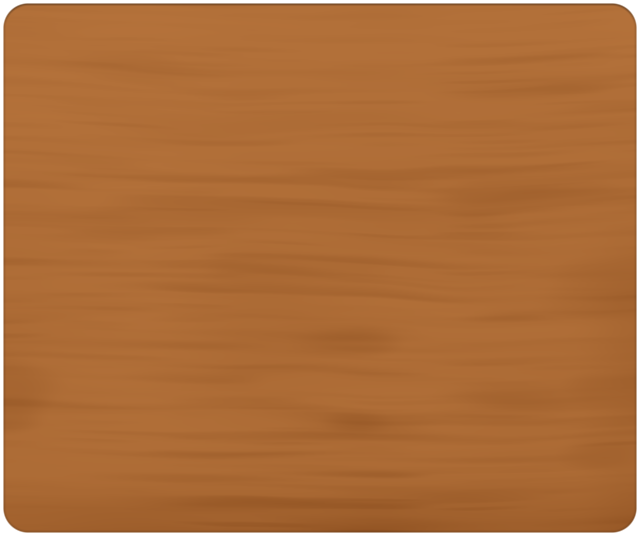
A Shadertoy shader for this texture:

```glsl
// Draws a rounded board of warm brown wood with fine horizontal grain on white.

float hash(vec2 p) {
    return fract(sin(dot(p, vec2(127.1, 311.7))) * 43758.5453);
}

float noise(vec2 p) {
    vec2 i = floor(p), f = fract(p);
    f = f * f * (3.0 - 2.0 * f);
    return mix(mix(hash(i), hash(i + vec2(1, 0)), f.x),
               mix(hash(i + vec2(0, 1)), hash(i + vec2(1, 1)), f.x), f.y);
}

float roundedBox(vec2 p, vec2 halfSize, float radius) {
    vec2 q = abs(p) - halfSize + radius;
    return length(max(q, 0.0)) + min(max(q.x, q.y), 0.0) - radius;
}

// Thin dark strokes, layered from broad to fine, that bend gently along x
float grain(vec2 p) {
    p.y += 0.035 * noise(p * vec2(2.3, 4.0)) + 0.008 * noise(p * vec2(7.0, 13.0) + 5.0);
    float sum = 0.0;
    for (int i = 0; i < 3; i++) {
        float layer = float(i);
        vec2 q = p * vec2(3.0 + 1.3 * layer, 48.0 + 32.0 * layer) + 37.0 * layer;
        float stroke = smoothstep(0.52, 0.95, noise(q));
        float patchiness = smoothstep(0.25, 0.8, noise(p * vec2(2.5, 9.0) + 19.0 * layer));
        sum += stroke * (0.25 + 0.75 * patchiness) * (1.0 - 0.2 * layer);
        sum += 0.12 * (noise(q * vec2(0.6, 0.7) + 71.0) - 0.5);
    }
    return sum;
}

void mainImage(out vec4 fragColor, in vec2 fragCoord) {
    vec2 p = fragCoord / iResolution.y;
    float aspect = iResolution.x / iResolution.y;
    float pixel = 1.0 / iResolution.y;
    vec2 center = vec2(0.5 * aspect, 0.5);
    float edge = roundedBox(p - center, center - 0.0065, 0.046);

    // Broad shading: darker toward the bottom and the lower right side
    float low = 1.0 - p.y;
    float shade = 0.02 + 0.24 * low;
    shade += 0.36 * (1.0 - smoothstep(0.0, 0.13, p.y));
    shade += 0.14 * smoothstep(aspect - 0.13, aspect, p.x) * smoothstep(0.2, 0.6, low);

    // Soft stains, and a few narrow smoky knots in the lower half
    shade += 0.22 * (noise(p * vec2(4.0, 5.0) + 3.0) - 0.5) * (0.35 + 0.65 * low);
    float smoke = smoothstep(0.64, 0.95, noise(p * vec2(4.5, 14.0) + 41.0));
    shade += 0.22 * smoke * smoothstep(0.3, 0.7, low);

    shade += 0.24 * grain(p) * (0.75 + 0.4 * low);

    vec3 lightWood = vec3(0.705, 0.445, 0.228);
    vec3 darkWood = vec3(0.565, 0.322, 0.132);
    vec3 color = mix(lightWood, darkWood, clamp(shade, 0.0, 1.1));

    // Thin rim, strongest along the top
    float rim = smoothstep(-0.006, 0.0, edge);
    color *= 1.0 - rim * mix(0.14, 0.36, smoothstep(0.95, 0.99, p.y));

    color = mix(color, vec3(1.0), smoothstep(-pixel, pixel, edge));
    fragColor = vec4(color, 1.0);
}
```
